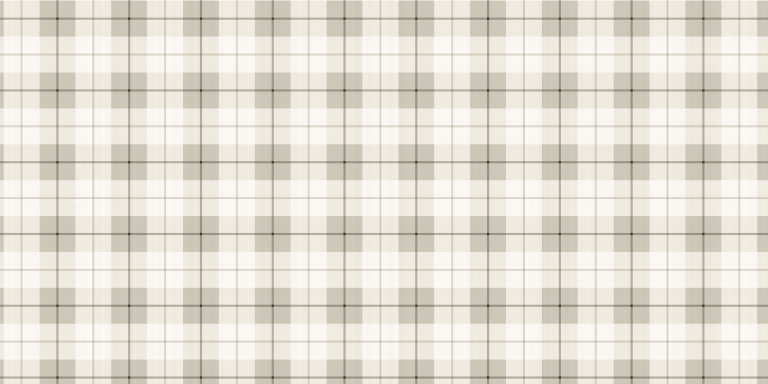
Give the GLSL for this pattern, as a Shadertoy shader.

```glsl
float hash(float n) {
    n = fract(n * 0.1031);
    n *= n + 33.33;
    return fract(n * (n + n));
}

// Smooth brightness variation from thread to thread
float threadNoise(float t) {
    float f = fract(t);
    return mix(hash(floor(t)), hash(floor(t) + 1.0), f * f * (3.0 - 2.0 * f)) - 0.5;
}

// Box-filtered coverage of a repeating stripe, for both axes at once
vec2 stripe(vec2 p, float center, float halfWidth, float pixel) {
    vec2 d = fract(p - center + 0.5) - 0.5;
    vec2 right = clamp(d + 0.5 * pixel, -halfWidth, halfWidth);
    vec2 left = clamp(d - 0.5 * pixel, -halfWidth, halfWidth);
    return (right - left) / pixel;
}

void mainImage(out vec4 fragColor, in vec2 fragCoord) {
    float pixel = 5.35 / iResolution.y;
    vec2 p = fragCoord * pixel - vec2(0.80, 0.09);

    // Wide bands: bare ground, single layer, and overlap
    vec2 band = stripe(p, 0.0, 0.25, pixel);
    vec3 ground = vec3(0.98, 0.97, 0.95);
    vec3 single = vec3(0.94, 0.92, 0.88);
    vec3 overlap = vec3(0.80, 0.78, 0.72);
    vec3 color = mix(mix(ground, single, band.x), mix(single, overlap, band.x), band.y);

    // Fine lines: strong in the dark bands, faint in the pale ones
    vec2 strong = stripe(p, 0.0, 0.015, pixel);
    vec2 faint = stripe(p, 0.5, 0.014, pixel);
    vec3 strongTint = vec3(0.75, 0.745, 0.715);
    vec3 faintTint = vec3(0.88, 0.87, 0.84);
    color *= mix(vec3(1.0), strongTint, strong.x) * mix(vec3(1.0), strongTint, strong.y);
    color *= mix(vec3(1.0), faintTint, faint.x) * mix(vec3(1.0), faintTint, faint.y);

    // Dark knots where the strong lines cross
    color *= 1.0 - 0.5 * strong.x * strong.y;

    // Subtle weave, slightly stronger along the upright threads
    vec2 thread = (p + 1.0) * 24.0;
    color += 0.014 * threadNoise(thread.x) + 0.008 * threadNoise(thread.y + 400.0);

    fragColor = vec4(clamp(color, 0.0, 1.0), 1.0);
}
```
